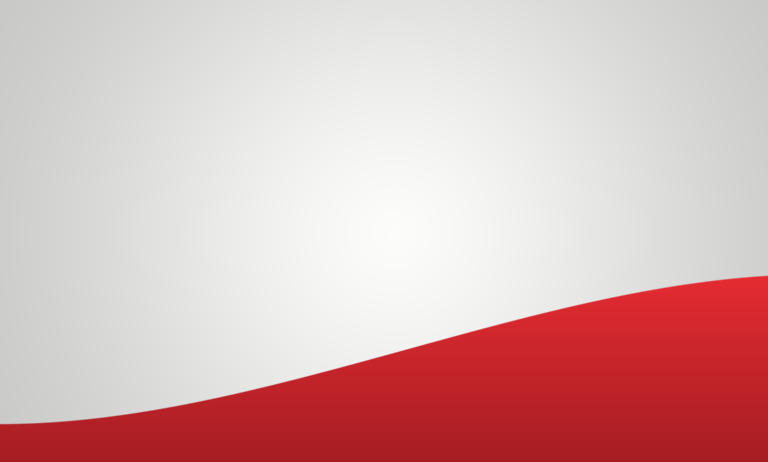
Write a Shadertoy shader that draws this background.

```glsl
// Soft grey radial glow above a rising red wave with a vertical gradient.

#define GLOW_CENTER vec2(0.514, 0.494)
#define GLOW_RADIUS 1.0
#define GLOW_INNER vec3(0.988, 0.988, 0.984)
#define GLOW_OUTER vec3(0.785, 0.785, 0.780)
#define RED_LOW vec3(0.645, 0.115, 0.135)
#define RED_HIGH vec3(0.895, 0.170, 0.195)
#define WAVE_LEFT 0.082
#define WAVE_RIGHT 0.403
#define WAVE_END_SLOPE 0.10

// Height of the wave: flat at the left, still rising gently at the right.
float waveHeight(float x) {
    float bend = WAVE_END_SLOPE * x * x * (x - 1.0);
    return mix(WAVE_LEFT, WAVE_RIGHT, x * x * (3.0 - 2.0 * x)) + bend;
}

// Radial falloff, part linear and part eased.
vec3 glowColor(vec2 uv, float aspect) {
    vec2 offset = (uv - GLOW_CENTER) * vec2(aspect, 1.0);
    float r = clamp(length(offset) / GLOW_RADIUS, 0.0, 1.0);
    float falloff = mix(r, smoothstep(0.0, 1.0, r), 0.5);
    return mix(GLOW_INNER, GLOW_OUTER, falloff);
}

void mainImage(out vec4 fragColor, in vec2 fragCoord) {
    vec2 uv = fragCoord / iResolution.xy;
    float aspect = iResolution.x / iResolution.y;
    float pixel = 1.0 / iResolution.y;

    // Backdrop
    vec3 color = glowColor(uv, aspect);

    // Wave, with an antialiased edge
    float wave = 1.0 - smoothstep(-pixel, pixel, uv.y - waveHeight(uv.x));
    vec3 red = mix(RED_LOW, RED_HIGH, clamp(uv.y / WAVE_RIGHT, 0.0, 1.0));
    color = mix(color, red, wave);

    fragColor = vec4(color, 1.0);
}
```
